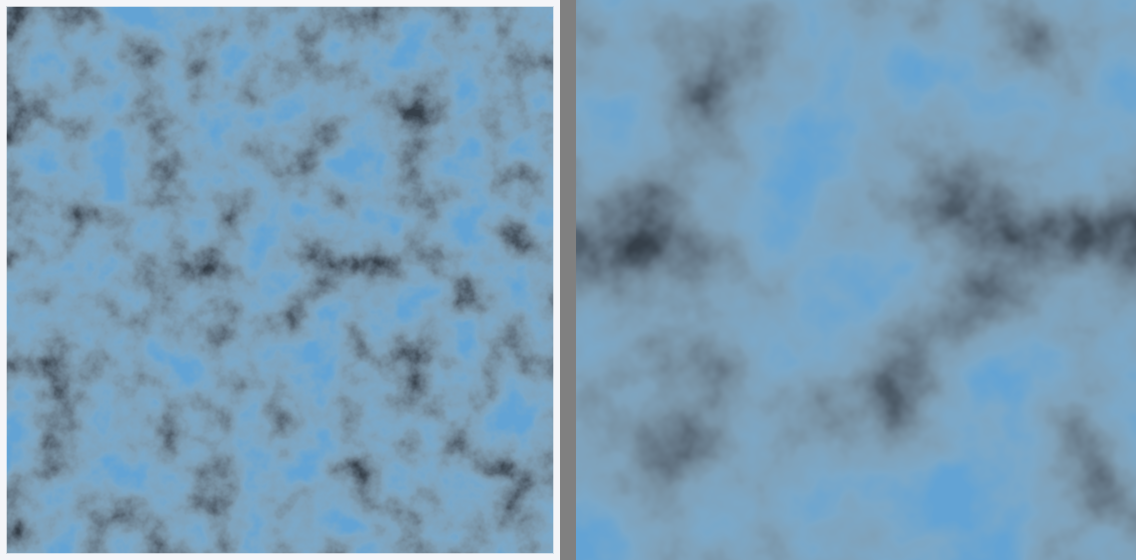
Left: the whole. Right: its middle third, enlarged.
A WebGL 1 fragment shader for this texture:

```glsl
precision highp float;
// Soft cloudy blue field with smoky dark patches inside a thin pale frame.
uniform vec2 u_resolution;

const float CELLS = 11.0;          // noise cells across the canvas
const int OCTAVES = 5;
const float GAIN = 0.5;            // amplitude ratio between octaves
const float NOISE_DEVIATION = 0.25; // spread of the summed noise
const float FRAME_WIDTH = 0.012;
const vec2 SEED = vec2(17.3, 41.7);

const vec3 FRAME = vec3(0.955, 0.962, 0.972);
const vec3 SOOT = vec3(0.21, 0.25, 0.29);
const vec3 SMOKE = vec3(0.39, 0.46, 0.52);
const vec3 SLATE = vec3(0.47, 0.57, 0.64);
const vec3 HAZE = vec3(0.50, 0.635, 0.73);
const vec3 SKY = vec3(0.485, 0.66, 0.785);
const vec3 AZURE = vec3(0.39, 0.64, 0.83);

// Random unit gradient for a lattice point
vec2 gradientAt(vec2 cell) {
  vec3 p = fract(cell.xyx * vec3(0.1031, 0.1030, 0.0973));
  p += dot(p, p.yzx + 33.33);
  float angle = 6.28319 * fract((p.x + p.y) * p.z);
  return vec2(cos(angle), sin(angle));
}

float gradientNoise(vec2 p) {
  vec2 cell = floor(p);
  vec2 f = p - cell;
  vec2 fade = f * f * f * (f * (f * 6.0 - 15.0) + 10.0);
  vec2 e = vec2(1.0, 0.0);
  float a = dot(gradientAt(cell), f);
  float b = dot(gradientAt(cell + e), f - e);
  float c = dot(gradientAt(cell + e.yx), f - e.yx);
  float d = dot(gradientAt(cell + 1.0), f - 1.0);
  return mix(mix(a, b, fade.x), mix(c, d, fade.x), fade.y);
}

// Octaves are turned so that their lattices do not line up
float cloudNoise(vec2 p) {
  mat2 turn = mat2(0.8, 0.6, -0.6, 0.8);
  float sum = 0.0;
  float amplitude = 1.0;
  for (int i = 0; i < OCTAVES; i++) {
    sum += amplitude * gradientNoise(p);
    p = turn * p * 2.0 + SEED;
    amplitude *= GAIN;
  }
  return sum;
}

// Colour ramp over the noise level, in standard deviations
vec3 cloudColour(float level) {
  vec3 colour = mix(SOOT, SMOKE, clamp((level + 3.0) / 1.15, 0.0, 1.0));
  colour = mix(colour, SLATE, clamp((level + 1.85) / 0.9, 0.0, 1.0));
  colour = mix(colour, HAZE, clamp((level + 0.95) / 0.9, 0.0, 1.0));
  colour = mix(colour, SKY, clamp((level + 0.05) / 1.0, 0.0, 1.0));
  return mix(colour, AZURE, clamp((level - 0.95) / 1.35, 0.0, 1.0));
}

void main() {
  float size = min(u_resolution.x, u_resolution.y);
  vec2 uv = gl_FragCoord.xy / size;
  vec2 extent = u_resolution / size;

  float level = cloudNoise(uv * CELLS + SEED) / NOISE_DEVIATION;
  vec3 colour = cloudColour(level);

  // Frame with a one-pixel smooth edge
  vec2 toEdge = min(uv, extent - uv);
  float inset = min(toEdge.x, toEdge.y) - FRAME_WIDTH;
  float inside = clamp(inset * size + 0.5, 0.0, 1.0);
  gl_FragColor = vec4(mix(FRAME, colour, inside), 1.0);
}
```
